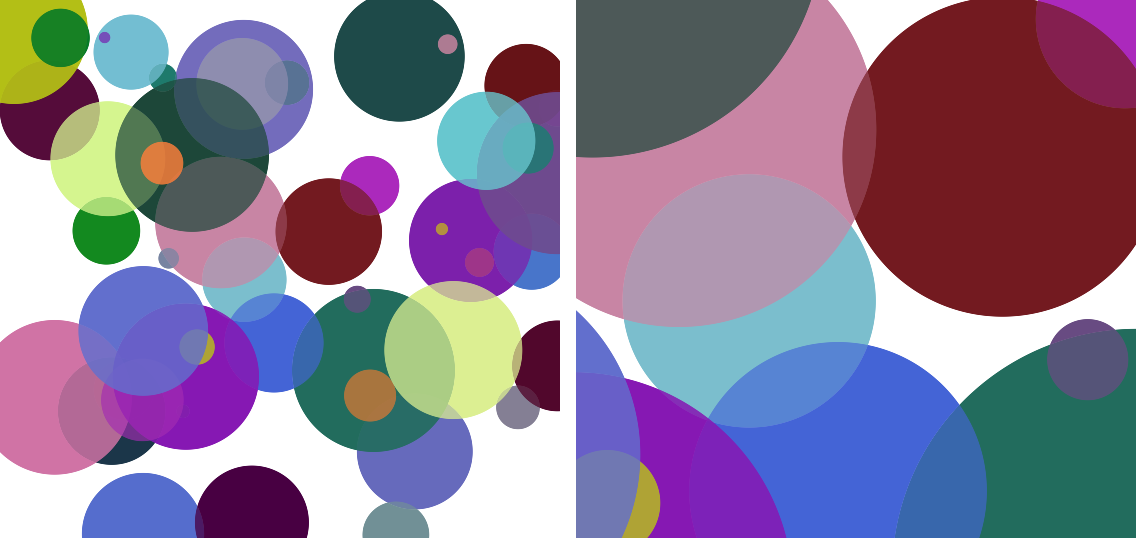
Left, the full canvas; right, a detail of the centre.
Reproduce this background procedurally as a Shadertoy shader.

```glsl
const int DISC_COUNT = 48;
const int COLOUR_COUNT = 16;
const float MIN_RADIUS = 0.005;
const float MAX_RADIUS = 0.152;

const vec3 PALETTE[COLOUR_COUNT] = vec3[](
    vec3(0.44, 0.75, 0.84), vec3(0.42, 0.08, 0.12),
    vec3(0.68, 0.16, 0.72), vec3(0.06, 0.50, 0.12),
    vec3(0.47, 0.53, 0.63), vec3(0.95, 0.46, 0.18),
    vec3(0.11, 0.46, 0.40), vec3(0.44, 0.29, 0.52),
    vec3(0.74, 0.73, 0.10), vec3(0.50, 0.12, 0.69),
    vec3(0.78, 0.48, 0.60), vec3(0.10, 0.26, 0.26),
    vec3(0.43, 0.43, 0.77), vec3(0.87, 0.98, 0.54),
    vec3(0.30, 0.02, 0.22), vec3(0.30, 0.44, 0.82));

vec3 hash3(float n) {
    return fract(sin(n * vec3(127.1, 311.7, 74.7) + 1.3) * 43758.5);
}

// Evenly spread triples: two for the position, one for the size
vec3 spread3(float n) {
    return fract(0.5 + n * vec3(0.8192, 0.6710, 0.5497));
}

float discMask(vec2 p, vec2 centre, float radius, float blur) {
    return smoothstep(blur, -blur, length(p - centre) - radius);
}

// Each run of sixteen discs uses every colour once, in a new order
vec3 discColour(int i, vec3 random) {
    int slot = (i * 7 + i / COLOUR_COUNT * 5) % COLOUR_COUNT;
    return clamp(PALETTE[slot] + 0.10 * (random - 0.5), 0.0, 1.0);
}

vec3 scatterDiscs(vec2 p, float aspect, float blur) {
    vec3 colour = vec3(1.0);
    float covered = 0.0;

    for (int i = 0; i < DISC_COUNT; i++) {
        float n = float(i);
        vec3 random = hash3(n + 1.0);
        vec3 place = spread3(n);
        vec2 centre = fract(place.xy + 0.22 * (random.xy - 0.5));
        centre.x *= aspect;
        float radius = mix(MIN_RADIUS, MAX_RADIUS, place.z);

        // Solid on bare paper, translucent over earlier discs
        float opacity = mix(1.0, mix(0.62, 0.95, random.z), covered);
        float mask = discMask(p, centre, radius, blur);
        colour = mix(colour, discColour(i, hash3(n + 61.0)), mask * opacity);
        covered = max(covered, mask);
    }
    return colour;
}

void mainImage(out vec4 fragColor, in vec2 fragCoord) {
    vec2 p = fragCoord / iResolution.y;
    float aspect = iResolution.x / iResolution.y;
    float blur = 0.5 / iResolution.y;
    fragColor = vec4(scatterDiscs(p, aspect, blur), 1.0);
}
```
